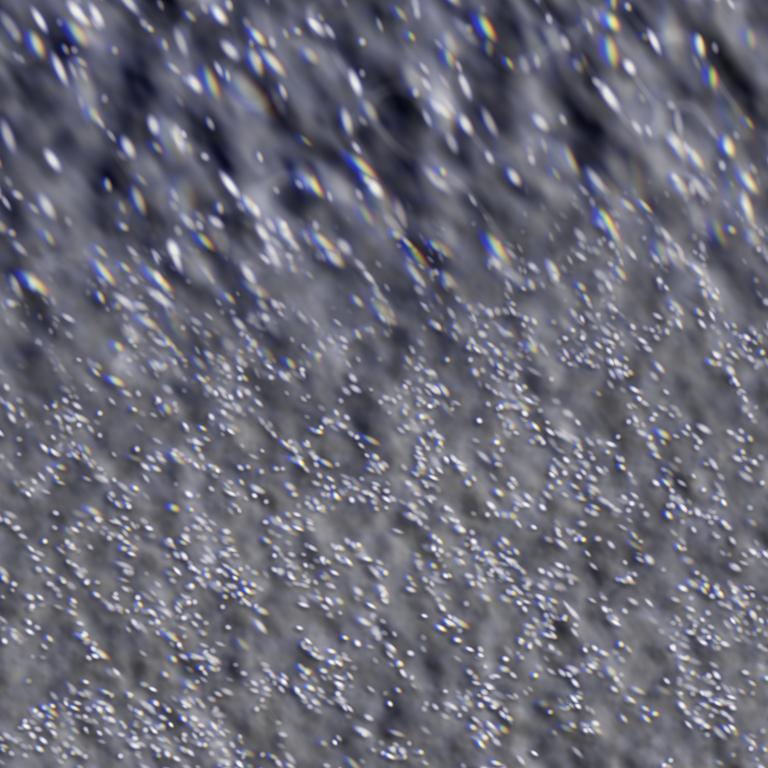
This texture is drawn by a WebGL 2 fragment shader. Its source:

```glsl
#version 300 es
precision highp float;
// Draws a dark pebbled surface with slanted, colour-fringed glints that grow softer and larger upward.

uniform vec2 u_resolution;
out vec4 fragColor;

const vec3 LIT_GRAY = vec3(0.405, 0.405, 0.435);
const vec3 SHADE_BLUE = vec3(0.285, 0.29, 0.355);
const vec3 GLINT_WHITE = vec3(0.97, 0.97, 0.93);
const float GRAIN_ANGLE = -0.95;

float hash(vec2 p) {
    return fract(sin(dot(p, vec2(127.1, 311.7))) * 43758.5453);
}

vec2 hash2(vec2 p) {
    return vec2(hash(p), hash(p + 47.3));
}

float noise(vec2 p) {
    vec2 cell = floor(p);
    vec2 f = fract(p);
    f = f * f * (3.0 - 2.0 * f);
    float low = mix(hash(cell), hash(cell + vec2(1, 0)), f.x);
    float high = mix(hash(cell + vec2(0, 1)), hash(cell + vec2(1, 1)), f.x);
    return mix(low, high, f.y);
}

float fbm(vec2 p) {
    return 0.55 * noise(p) + 0.3 * noise(p * 2.03 + 7.1) + 0.15 * noise(p * 4.1 + 3.7);
}

// Coordinates along and across a direction
vec2 align(vec2 p, float angle) {
    vec2 dir = vec2(cos(angle), sin(angle));
    return vec2(dot(p, dir), dot(p, vec2(-dir.y, dir.x)));
}

// Winding ridges on which the glints gather
float ridge(vec2 p) {
    float n = noise(align(p, GRAIN_ANGLE) * vec2(13.0, 23.0) + 5.0);
    return 1.0 - smoothstep(0.05, 0.18, abs(n - 0.53));
}

// Slope of the surface toward the light, from stretched noise
float relief(vec2 p, vec2 frequency) {
    vec2 q = align(p, GRAIN_ANGLE) * frequency;
    vec2 stepToLight = vec2(0.12, 0.35);
    return fbm(q + stepToLight) - fbm(q - stepToLight);
}

// Scattered streaks: rgb holds light per channel, a holds shadow beside them
vec4 glints(vec2 p, float scale, vec2 size, float angle, float density, float fringe, float seed) {
    vec2 q = p * scale;
    vec2 home = floor(q);
    vec4 result = vec4(0.0);
    for (int y = -1; y <= 1; y++) {
        for (int x = -1; x <= 1; x++) {
            vec2 cell = home + vec2(x, y);
            vec2 center = cell + hash2(cell + seed);
            float chance = density * mix(0.12, 1.0, ridge(center / scale));
            float present = step(hash(cell + seed + 11.9), chance);
            float power = mix(0.3, 1.0, hash(cell + seed + 23.7));
            float spread = fringe * pow(hash(cell + seed + 31.1), 2.0);
            float turn = angle + 0.6 * (hash(cell + seed + 59.3) - 0.5);
            vec2 radius = size * mix(vec2(0.6, 0.75), vec2(1.25, 1.1), hash2(cell + seed + 71.9));
            vec2 offset = q - center;
            vec2 shift = vec2(0.9, -0.25) * spread;
            float red = length(align(offset - 0.35 * shift, turn) / radius);
            float green = length(align(offset, turn) / radius);
            float blue = length(align(offset + shift, turn) / (radius * vec2(1.1, 1.25)));
            vec3 light = 1.0 - smoothstep(0.2, 1.15, vec3(red, green, blue));
            vec2 shadeOffset = offset + vec2(0.24, 0.18);
            float shade = 1.0 - smoothstep(0.3, 1.9, length(align(shadeOffset, turn) / radius));
            result = max(result, present * power * vec4(light, shade));
        }
    }
    return result;
}

// Lays shadow, then light, over a colour
vec3 addGlints(vec3 color, vec4 glint, float strength) {
    color *= 1.0 - 0.24 * strength * glint.a;
    return mix(color, GLINT_WHITE, clamp(glint.rgb * strength, 0.0, 1.0));
}

void main() {
    vec2 p = gl_FragCoord.xy / min(u_resolution.x, u_resolution.y);
    float upper = smoothstep(0.3, 0.9, p.y + 0.16 * (0.5 - p.x));
    float angle = mix(-0.58, -0.98, upper) - 0.28 * p.x * p.y;

    // Ground tone and relief
    float darkness = upper * (1.0 - 0.5 * smoothstep(0.4, 1.0, p.x));
    vec3 color = mix(LIT_GRAY, SHADE_BLUE, darkness);
    float fineSlope = relief(p, vec2(27.0, 38.0));
    float broadSlope = relief(p, vec2(10.0, 22.0));
    color += mix(0.32 * fineSlope + 0.1 * broadSlope, 0.62 * broadSlope, upper);
    color += 0.18 * (fbm(p * 15.0 + 2.0) - 0.5);
    color += ridge(p) * mix(0.045, 0.075, upper);
    color += vec3(0.03, 0.02, -0.03) * (noise(p * 50.0) - 0.5);

    // Soft pale streaks, then large, medium and fine glints
    vec4 haze = glints(p, 16.0, vec2(0.72, 0.26), angle, 0.85, 0.18, 3.0);
    vec4 large = glints(p, 27.0, vec2(0.6, 0.22), angle, 0.9, 0.32, 17.0);
    vec4 medium = glints(p, 42.0, vec2(0.5, 0.23), angle, 0.7, 0.34, 29.0);
    vec4 fine = glints(p, 60.0, vec2(0.46, 0.25), angle, 0.95, 0.28, 41.0);
    vec4 specks = glints(p, 73.0, vec2(0.5, 0.3), angle, 0.75, 0.3, 67.0);
    color = addGlints(color, haze, 0.42 * upper);
    color = addGlints(color, large, 0.95 * smoothstep(0.15, 0.8, upper));
    color = addGlints(color, medium, mix(0.8, 0.6, upper));
    color = addGlints(color, specks, 0.8 * (1.0 - smoothstep(0.0, 0.7, upper)));
    color = addGlints(color, fine, 1.0 - smoothstep(0.1, 0.95, upper));

    fragColor = vec4(clamp(color, 0.0, 1.0), 1.0);
}
```
